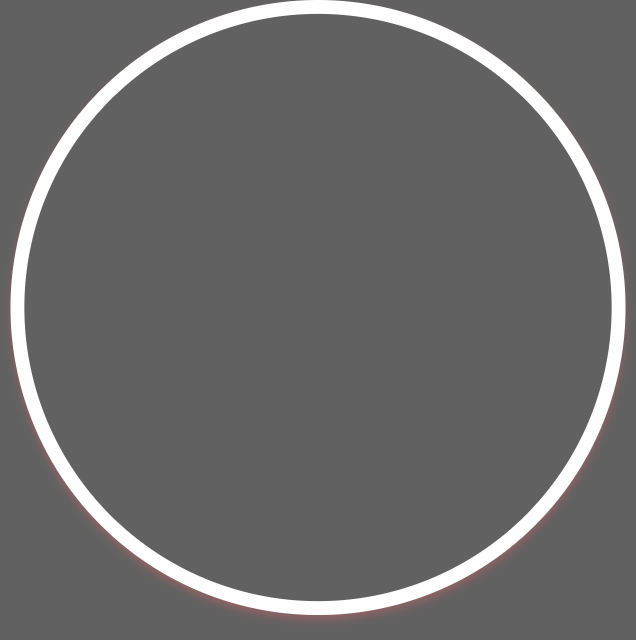
A WebGL 2 fragment shader for this background:

```glsl
#version 300 es
precision highp float;
// A thin white ring on flat grey, touching the top of the canvas.
// A soft red drop shadow, shifted downward, shows only outside the ring.
// Both come from circle distances, measured in canvas heights.

uniform vec2 u_resolution;
out vec4 fragColor;

const vec3 GREY = vec3(0.38);
const vec3 WHITE = vec3(0.998);
const vec3 SHADOW_RED = vec3(0.56, 0.385, 0.395);

const float CENTER_Y = 0.5195;
const float OUTER_RADIUS = 0.4805;
const float INNER_RADIUS = 0.4588;
const float SHADOW_DROP = 0.0078;
const float SHADOW_BLUR = 0.0065;

// Signed distance to a circle around the origin
float circleDistance(vec2 p, float radius) {
    return length(p) - radius;
}

// Antialiased coverage, one pixel wide
float coverage(float dist, float pixel) {
    return clamp(0.5 - dist / pixel, 0.0, 1.0);
}

// Logistic approximation of a Gaussian-blurred edge
float blurredEdge(float dist, float sigma) {
    return 1.0 / (1.0 + exp(clamp(1.702 * dist / sigma, -30.0, 30.0)));
}

void main() {
    float pixel = 1.0 / u_resolution.y;
    vec2 p = (gl_FragCoord.xy - vec2(0.5 * u_resolution.x, 0.0)) * pixel;
    p.y -= CENTER_Y;

    float disc = coverage(circleDistance(p, OUTER_RADIUS), pixel);
    float hole = coverage(circleDistance(p, INNER_RADIUS), pixel);

    // Shadow outside the disc
    vec2 shadowPoint = p + vec2(0.0, SHADOW_DROP);
    float shadow = blurredEdge(circleDistance(shadowPoint, OUTER_RADIUS), SHADOW_BLUR);
    vec3 color = mix(GREY, SHADOW_RED, shadow);

    // White disc with a grey opening
    color = mix(color, WHITE, disc);
    color = mix(color, GREY, hole);

    fragColor = vec4(color, 1.0);
}
```
